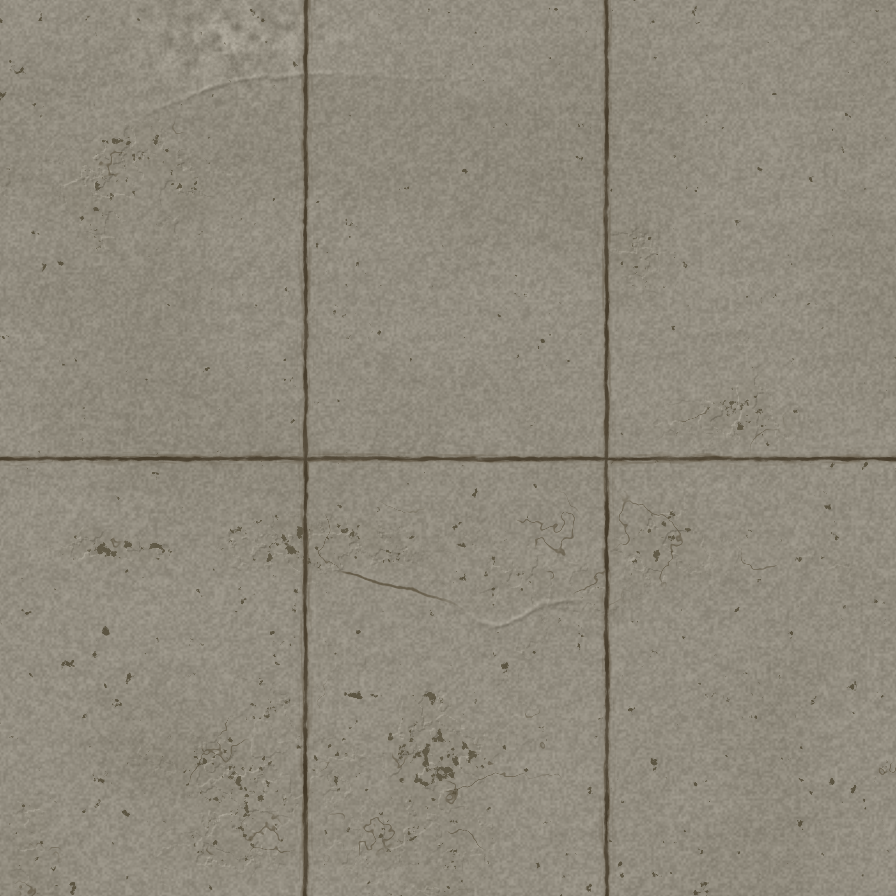
Write a Shadertoy shader that draws this texture.

```glsl
// Weathered concrete slabs, three across and two down, with stained joints, pits and cracks.

float hash(vec2 p) {
    vec3 q = fract(p.xyx * 0.1031);
    q += dot(q, q.yzx + 33.33);
    return fract((q.x + q.y) * q.z);
}

float noise(vec2 p) {
    vec2 i = floor(p), f = fract(p);
    f *= f * (3.0 - 2.0 * f);
    return mix(mix(hash(i), hash(i + vec2(1, 0)), f.x),
               mix(hash(i + vec2(0, 1)), hash(i + vec2(1, 1)), f.x), f.y);
}

float fbm(vec2 p) {
    float sum = 0.0, amp = 0.52;
    for (int i = 0; i < 5; i++) {
        sum += amp * noise(p);
        p = mat2(1.6, 1.2, -1.2, 1.6) * p + 17.3;
        amp *= 0.5;
    }
    return sum;
}

// Eroded areas: centre and radii of each soft ellipse
float erosion(vec2 p) {
    vec4 areas[12] = vec4[12](
        vec4(0.28, 0.11, 0.07, 0.09), vec4(0.15, 0.79, 0.08, 0.06),
        vec4(0.38, 0.40, 0.10, 0.03), vec4(0.77, 0.40, 0.11, 0.04),
        vec4(0.04, 0.06, 0.02, 0.06), vec4(0.72, 0.70, 0.025, 0.05),
        vec4(0.47, 0.14, 0.12, 0.10), vec4(0.60, 0.36, 0.07, 0.07),
        vec4(0.13, 0.39, 0.09, 0.015), vec4(0.81, 0.55, 0.05, 0.04),
        vec4(0.267, 0.402, 0.012, 0.011), vec4(0.995, 0.138, 0.013, 0.008));
    float e = 0.0;
    for (int i = 0; i < 12; i++) {
        vec2 d = (p - areas[i].xy) / areas[i].zw;
        e = max(e, exp(-dot(d, d)));
    }
    return e;
}

// Heights of the two long swells in the cement skin
float upperSwell(float x) {
    return 0.92 - 1.6 * pow(max(0.34 - x, 0.0), 2.0) - 0.04 * max(x - 0.34, 0.0);
}

float lowerSwell(float x) {
    return 0.362 - 0.03 * smoothstep(0.38, 0.5, x) - 0.026 * exp(-pow((x - 0.555) / 0.045, 2.0));
}

float relief(vec2 p, float worn) {
    float wobble = 0.016 * (fbm(p * 26.0) - 0.5);
    float upper = (p.y - upperSwell(p.x) + wobble) / 0.003;
    float lower = (p.y - lowerSwell(p.x) + wobble) / 0.003;
    float h = 0.5 * fbm(p * 65.0) + 0.12 * noise(p * 230.0);
    h += 0.5 * worn * smoothstep(0.47, 0.53, fbm(p * 48.0));
    h += 0.6 * exp(-upper * upper) * smoothstep(0.12, 0.25, p.x) * (1.0 - 0.75 * smoothstep(0.3, 0.42, p.x))
       * (1.0 - smoothstep(0.5, 0.67, p.x));
    h += 0.6 * exp(-lower * lower) * smoothstep(0.48, 0.54, p.x) * (1.0 - smoothstep(0.62, 0.68, p.x));
    return h;
}

// Joint running along t at signed distance d: x is the dark core, y the brown stain
vec2 joint(float d, float t, float seed) {
    d += 0.0026 * (fbm(vec2(t * 38.0, seed)) - 0.5);
    float ragged = fbm(vec2(t * 110.0, seed + d * 260.0));
    float width = 0.0002 + 0.0032 * ragged;
    float soft = 0.9 / iResolution.y;
    float core = 1.0 - smoothstep(width - soft, width + soft, abs(d));
    float streaks = smoothstep(0.58, 0.8, noise(vec2(t * 42.0, seed + d * 430.0))) * exp(-abs(d) / 0.0045);
    float strength = 0.35 + 0.75 * fbm(vec2(t * 24.0, seed + 6.0));
    return vec2(core * strength, 0.65 * exp(-d * d / 1.1e-5) * (0.4 + ragged) + 0.75 * streaks);
}

void mainImage(out vec4 fragColor, in vec2 fragCoord) {
    vec2 p = fragCoord / iResolution.xy;
    float area = erosion(p);
    float worn = smoothstep(0.62, 1.05, 0.55 * sqrt(area) + 0.9 * fbm(p * 19.0 + 5.0));

    // Cement tone, faint trowel bands and fine grain
    vec3 col = mix(vec3(0.556, 0.534, 0.482), vec3(0.577, 0.555, 0.505), smoothstep(0.3, 0.65, fbm(p * 6.0)));
    col += 0.012 * (noise(p * vec2(5.0, 75.0)) - 0.5);
    col += 0.08 * (noise(p * 390.0) - 0.5) + 0.035 * (noise(p * 190.0 + 9.0) - 0.5);
    vec2 chalk = (p - vec2(0.26, 0.955)) / vec2(0.11, 0.055);
    col += 0.28 * exp(-dot(chalk, chalk)) * (fbm(p * 95.0) - 0.42);

    // Relief lit from the upper left
    float light = relief(p, worn) - relief(p + vec2(-0.0012, 0.0015), worn);
    col += 0.2 * clamp(light, -0.6, 0.45);

    // Irregular pits, dense in worn areas, and a thin scatter of specks elsewhere
    float limit = 0.92 - 0.27 * worn;
    float pits = smoothstep(limit, limit + 0.07, fbm(p * 120.0 + 3.0));
    float specks = smoothstep(0.8, 0.86, fbm(p * 85.0 + 31.0) + 0.03 * smoothstep(0.6, 0.2, p.y));
    col = mix(col, vec3(0.29, 0.26, 0.18), 0.75 * max(pits, specks));
    col = mix(col, vec3(0.48, 0.455, 0.385), 0.16 * worn);

    // Broken hairline cracks around the worn areas, and one long crack
    float vein = 1.0 - smoothstep(0.001, 0.009, abs(fbm(p * 13.0 + 2.7) - 0.5));
    vein *= smoothstep(0.04, 0.35, area) * smoothstep(0.42, 0.62, noise(p * 27.0 + 8.0));
    float gap = abs(p.y - lowerSwell(p.x) + 0.016 * (fbm(p * 26.0) - 0.5));
    float crack = (1.0 - smoothstep(0.0004, 0.0022, gap)) * smoothstep(0.375, 0.39, p.x)
                * (1.0 - smoothstep(0.46, 0.53, p.x));
    col = mix(col, vec3(0.34, 0.30, 0.22), max(0.55 * vein, 0.75 * crack));

    // Joints between slabs
    vec2 seam = max(joint(p.x - 0.341, p.y, 3.0), joint(p.x - 0.677, p.y, 11.0));
    seam = max(seam, joint(p.y - 0.488, p.x, 23.0));
    col = mix(col, vec3(0.40, 0.36, 0.29), min(seam.y, 1.0));
    col = mix(col, vec3(0.25, 0.21, 0.145), min(seam.x, 1.0));

    fragColor = vec4(clamp(col, 0.0, 1.0), 1.0);
}
```
